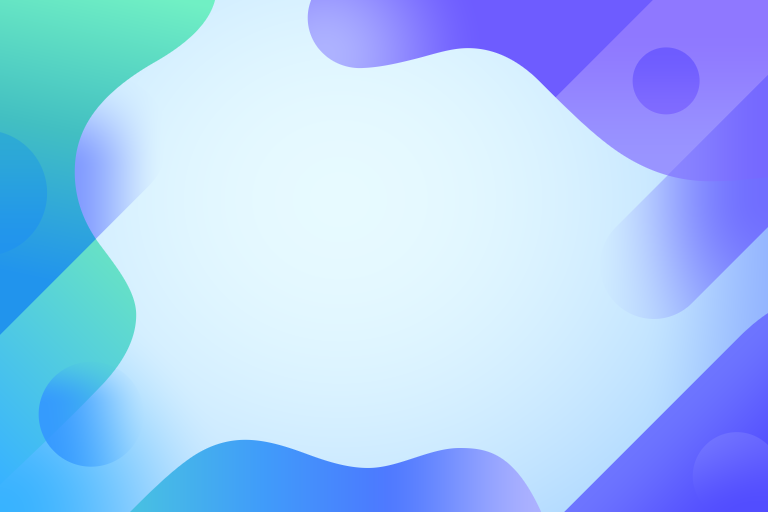
This background is drawn by a WebGL 2 fragment shader. Its source:

```glsl
#version 300 es
precision highp float;

uniform vec2 u_resolution;
out vec4 fragColor;

const float ASPECT = 1.5;
const int KNOTS = 7;

// Blob outlines: position along the axis, height, slope
const vec3 LEFT_EDGE[KNOTS] = vec3[KNOTS](
  vec3(0.0, -0.055, 1.02), vec3(0.248, 0.199, 0.95), vec3(0.385, 0.266, 0.0),
  vec3(0.521, 0.196, -0.75), vec3(0.664, 0.146, 0.0), vec3(0.879, 0.303, 1.75),
  vec3(1.0, 0.42, 0.25));
const vec3 TOP_EDGE[KNOTS] = vec3[KNOTS](
  vec3(0.699, 0.867, 0.0), vec3(0.811, 0.885, 0.25), vec3(0.914, 0.906, 0.0),
  vec3(1.055, 0.84, -1.0), vec3(1.191, 0.715, -0.75), vec3(1.387, 0.646, 0.0),
  vec3(1.5, 0.654, 0.12));
const vec3 BOTTOM_EDGE[KNOTS] = vec3[KNOTS](
  vec3(0.254, 0.0, 1.0), vec3(0.371, 0.105, 0.7), vec3(0.479, 0.141, 0.0),
  vec3(0.6, 0.113, -0.37), vec3(0.719, 0.086, 0.0), vec3(0.898, 0.125, 0.0),
  vec3(1.057, 0.0, -2.2));

// Circles: centre and radius
const vec3 VIOLET_DISC = vec3(1.301, 0.842, 0.0654);
const vec3 TEAL_DISC = vec3(-0.031, 0.623, 0.123);
const vec3 AZURE_DISC = vec3(0.178, 0.191, 0.1025);
const vec3 INDIGO_DISC = vec3(1.439, 0.07, 0.086);

// Pills: centre of the round end and radius
const vec3 RIGHT_PILL = vec3(1.277, 0.482, 0.105);
const vec3 LEFT_PILL = vec3(0.201, 0.727, 0.127);
const vec2 DIAGONAL = vec2(0.70711);

// Diagonal cuts, as values of x - y
const float CUT_LEFT = -0.346;
const float CUT_BAND = 0.275;
const float CUT_DEEP = 0.646;
const float CUT_CORNER = 1.102;

// Lobe at the left end of the violet blob
const vec2 LOBE_CENTRE = vec2(0.703, 0.965);
const vec2 LOBE_SIZE = vec2(0.102, 0.098);
const vec2 LOBE_GLOW = vec2(0.635, 0.893);

// Backdrop
const vec2 CORE_CENTRE = vec2(0.664, 0.61);
const vec2 CORE_SIZE = vec2(0.773, 0.703);
const vec3 CORE = vec3(0.905, 0.98, 1.0);
const vec3 RIM = vec3(0.64, 0.82, 1.0);
const vec3 SKY = vec3(0.22, 0.7, 1.0);
const vec3 PERIWINKLE = vec3(0.5, 0.6, 1.0);

// Blob colours
const vec3 MINT = vec3(0.44, 0.94, 0.77);
const vec3 TEAL = vec3(0.26, 0.75, 0.76);
const vec3 OCEAN = vec3(0.13, 0.58, 0.93);
const vec3 AQUA = vec3(0.4, 0.88, 0.78);
const vec3 AZURE = vec3(0.2, 0.59, 1.0);
const vec3 COBALT = vec3(0.3, 0.47, 1.0);
const vec3 VIOLET = vec3(0.43, 0.36, 1.0);
const vec3 ORCHID = vec3(0.56, 0.47, 1.0);
const vec3 LAVENDER = vec3(0.68, 0.7, 1.0);
const vec3 IRIS = vec3(0.44, 0.43, 1.0);
const vec3 INDIGO = vec3(0.32, 0.3, 1.0);

float fall(float a, float b, float x) { return 1.0 - smoothstep(a, b, x); }

float coverage(float d) {
  return clamp(0.5 - d / max(length(vec2(dFdx(d), dFdy(d))), 1e-5), 0.0, 1.0);
}

float disc(vec2 p, vec3 c) { return coverage(length(p - c.xy) - c.z); }

float pill(vec2 p, vec3 c, vec2 dir) {
  vec2 q = p - c.xy;
  return coverage(length(q - dir * max(dot(q, dir), 0.0)) - c.z);
}

// Sum of cubic Hermite steps, continued in straight lines at both ends
float spline(vec3 k[KNOTS], float s) {
  float v = k[0].y + k[0].z * min(s - k[0].x, 0.0);
  for (int i = 0; i < KNOTS - 1; i++) {
    vec3 a = k[i], b = k[i + 1];
    float w = b.x - a.x, t = clamp((s - a.x) / w, 0.0, 1.0), u = 1.0 - t;
    v += (b.y - a.y) * t * t * (3.0 - 2.0 * t) + w * t * u * (a.z * u - b.z * t);
  }
  return v + k[KNOTS - 1].z * max(s - k[KNOTS - 1].x, 0.0);
}

vec3 ramp(vec3 a, vec3 b, vec3 c, float t) {
  t = 2.0 * clamp(t, 0.0, 1.0);
  return mix(mix(a, b, min(t, 1.0)), c, max(t - 1.0, 0.0));
}

vec3 backdrop(vec2 p) {
  float r = length((p - CORE_CENTRE) / CORE_SIZE) / 1.2;
  vec3 col = mix(CORE, RIM, min(r * r, 1.0));
  col = mix(col, PERIWINKLE, 0.6 * smoothstep(1.25, 1.56, p.x));
  return mix(col, SKY, fall(0.0, 0.46, length(p)));
}

vec3 violetFill(vec2 p, float diag) {
  vec3 col = mix(VIOLET, LAVENDER, fall(0.0, 0.32, length(p - LOBE_GLOW)));
  vec3 band = mix(ORCHID, vec3(0.6, 0.58, 1.0), fall(0.68, 0.95, p.y));
  vec3 deep = mix(vec3(0.46, 0.41, 1.0), vec3(0.54, 0.52, 1.0), fall(1.3, 1.5, p.x));
  col = mix(col, band, coverage(CUT_BAND - diag));
  return mix(col, deep, coverage(CUT_DEEP - diag));
}

vec3 greenFill(vec2 p, float diag) {
  vec3 upper = ramp(MINT, TEAL, OCEAN, (1.0 - p.y) / 0.6 + 0.12 - 0.35 * p.x);
  vec3 lower = mix(AQUA, SKY, clamp((0.707 - p.y - p.x) / 0.645, 0.0, 1.0));
  return mix(lower, upper, coverage(diag - CUT_LEFT));
}

void main() {
  vec2 p = gl_FragCoord.xy / u_resolution * vec2(ASPECT, 1.0);
  float diag = p.x - p.y;
  vec3 col = backdrop(p);

  // Translucent pills
  float fade = smoothstep(1.15, 1.5, p.x) * (0.3 + 0.7 * smoothstep(0.26, 0.61, p.y));
  col = mix(col, IRIS, fade * pill(p, RIGHT_PILL, DIAGONAL));
  fade = fall(0.13, 0.325, p.x) * fall(0.67, 0.86, p.y);
  col = mix(col, PERIWINKLE, fade * pill(p, LEFT_PILL, -DIAGONAL));

  // Violet blob with its lobe and disc
  float lobe = (length((p - LOBE_CENTRE) / LOBE_SIZE) - 1.0) * LOBE_SIZE.y;
  float body = max(TOP_EDGE[0].x - p.x, spline(TOP_EDGE, p.x) - p.y);
  col = mix(col, violetFill(p, diag), coverage(min(lobe, body)));
  col = mix(col, mix(vec3(0.5, 0.42, 1.0), VIOLET, smoothstep(0.77, 0.91, p.y)), disc(p, VIOLET_DISC));

  // Green blob and the discs over it
  col = mix(col, greenFill(p, diag), coverage(p.x - spline(LEFT_EDGE, p.y)));
  col = mix(col, mix(OCEAN, vec3(0.18, 0.67, 0.83), smoothstep(0.5, 0.76, p.y)), disc(p, TEAL_DISC));
  fade = 0.9 * fall(0.08, 0.29, p.x) * fall(0.21, 0.31, p.y);
  col = mix(col, AZURE, fade * disc(p, AZURE_DISC));

  // Bottom wave
  vec3 wave = ramp(vec3(0.28, 0.75, 0.89), vec3(0.25, 0.61, 0.98), COBALT, (p.x - 0.27) / 0.49);
  wave = mix(wave, LAVENDER, smoothstep(0.72, 1.08, p.x));
  col = mix(col, wave, coverage(p.y - spline(BOTTOM_EDGE, p.x)));

  // Indigo corner with a soft disc
  float bend = max(p.x - 1.445, 0.0);
  vec3 corner = mix(vec3(0.43, 0.46, 1.0), INDIGO, smoothstep(1.08, 1.45, diag));
  corner = mix(corner, LAVENDER, 0.2 * smoothstep(0.0, 0.16, p.y) * disc(p, INDIGO_DISC));
  col = mix(col, corner, coverage(CUT_CORNER - diag + 3.1 * bend * bend));

  fragColor = vec4(col, 1.0);
}
```
